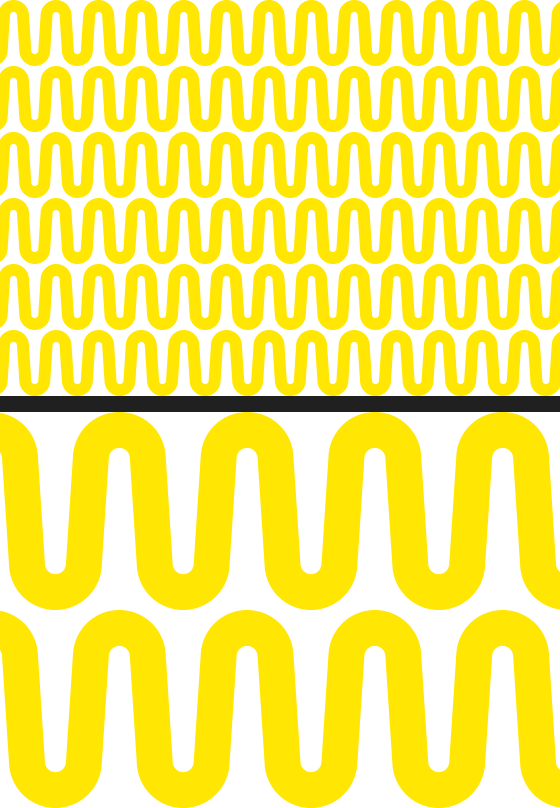
Top: the whole. Bottom: its middle third, enlarged.
A WebGL 2 fragment shader for this pattern:

```glsl
#version 300 es
precision highp float;
// Six rows of a thick yellow serpentine line on white, rounded at each turn.

uniform vec2 u_resolution;
out vec4 fragColor;

// Distance to the centre line of a wave that fills one row of height 1.
float serpentine(vec2 p, float period, float bend, float halfWidth) {
    // Fold to half a period, from a crest down to a trough.
    float x = abs(mod(p.x + 0.5 * period, period) - 0.5 * period);
    vec2 q = vec2(x - 0.25 * period, p.y);
    vec2 center = vec2(-0.25 * period, 0.5 - halfWidth - bend);

    // The straight leg is the inner tangent of the crest and trough circles.
    float tilt = atan(-center.x, center.y) - asin(bend / length(center));
    vec2 along = vec2(sin(tilt), -cos(tilt));
    vec2 across = vec2(cos(tilt), sin(tilt));

    // Crest and trough match under a half turn.
    if (dot(q, along) > 0.0) q = -q;
    bool onBend = dot(q, along) < dot(center, along);
    return onBend ? abs(length(q - center) - bend) : abs(dot(q, across));
}

void main() {
    float rows = 6.0;
    vec2 p = gl_FragCoord.xy / u_resolution.y * rows;
    float pixel = rows / u_resolution.y;

    // Every row has the same phase, with its first crest near the left edge.
    vec2 cell = vec2(p.x - 0.2044, fract(p.y) - 0.5);
    float halfWidth = 0.0906;
    float edge = serpentine(cell, 0.6453, 0.1436, halfWidth) - halfWidth;

    vec3 white = vec3(1.0);
    vec3 yellow = vec3(1.0, 0.9, 0.01);
    float ink = clamp(0.5 - edge / pixel, 0.0, 1.0);
    fragColor = vec4(mix(white, yellow, ink), 1.0);
}
```
